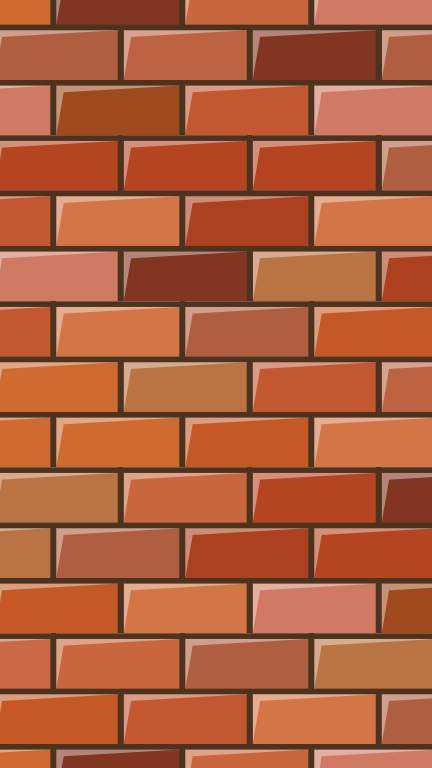
Reproduce this pattern procedurally as a WebGL 2 fragment shader.

```glsl
#version 300 es
precision highp float;
// Running-bond brick wall: flat bricks in assorted clay colours on dark mortar.
// Each brick is a pale box with a slanted front face on top, leaving a bevel
// of light along its left and top edges. Lengths are in canvas heights.

#define PITCH vec2(0.16797, 0.07205)   // brick plus joint
#define JOINT vec2(0.0078, 0.0073)     // mortar width
#define ORIGIN vec2(-0.0069, 0.03125)  // lower left of the first brick
#define ROW_SHIFT 0.4775               // offset of odd rows, in bricks
#define ROW_CYCLE 14.0                 // rows before the colours recur
#define BEVEL vec2(0.0096, 0.0087)     // inset of the face's upper left corner
#define BEVEL_LIGHT 0.4                // amount of white in the bevel
#define SEED 7u

uniform vec2 u_resolution;
out vec4 fragColor;

const vec3 MORTAR = vec3(0.29, 0.20, 0.12);
const int CLAY_COUNT = 14;
const vec3 CLAY[CLAY_COUNT] = vec3[](
    vec3(0.68, 0.25, 0.12), vec3(0.74, 0.39, 0.26), vec3(0.73, 0.45, 0.26),
    vec3(0.77, 0.35, 0.15), vec3(0.62, 0.29, 0.11), vec3(0.83, 0.46, 0.27),
    vec3(0.79, 0.40, 0.23), vec3(0.82, 0.48, 0.39), vec3(0.71, 0.27, 0.13),
    vec3(0.51, 0.21, 0.13), vec3(0.80, 0.41, 0.27), vec3(0.69, 0.37, 0.25),
    vec3(0.76, 0.34, 0.19), vec3(0.81, 0.42, 0.19));

// Integer hash of a brick's column and row
uint hash(ivec2 cell) {
    uint h = uint(cell.x + 64) * 1597334677u ^ uint(cell.y + 64) * 3812015801u ^ SEED * 668265263u;
    h = (h ^ (h >> 16)) * 2146121005u;
    h = (h ^ (h >> 15)) * 2221713035u;
    return h ^ (h >> 16);
}

// Signed distance to the line from a to b, negative on its right
float lineDistance(vec2 p, vec2 a, vec2 b) {
    vec2 along = normalize(b - a);
    vec2 q = p - a;
    return along.x * q.y - along.y * q.x;
}

float boxDistance(vec2 p, vec2 halfSize) {
    vec2 d = abs(p) - halfSize;
    return max(d.x, d.y);
}

// Antialiased coverage of a signed distance
float coverage(float d) {
    return clamp(0.5 - d * u_resolution.y, 0.0, 1.0);
}

void main() {
    // Brick cell and position from the brick's lower left corner
    vec2 grid = (gl_FragCoord.xy / u_resolution.y - ORIGIN) / PITCH;
    float row = floor(grid.y);
    grid.x -= ROW_SHIFT * mod(row, 2.0);
    vec2 p = fract(grid) * PITCH;
    vec2 size = PITCH - JOINT;

    // Clay colour per brick
    ivec2 cell = ivec2(int(floor(grid.x)), int(mod(row, ROW_CYCLE)));
    vec3 clay = CLAY[int(hash(cell) % uint(CLAY_COUNT))];

    // Slanted face inside the brick
    vec2 corner = vec2(BEVEL.x, size.y - BEVEL.y);
    float face = max(lineDistance(p, vec2(0.0), corner), lineDistance(p, corner, size));
    vec3 brick = mix(mix(clay, vec3(1.0), BEVEL_LIGHT), clay, coverage(face));

    // Wrap around the box centre so that joints are smooth on both sides
    vec2 fromCentre = p - 0.5 * size;
    fromCentre -= PITCH * floor(fromCentre / PITCH + 0.5);
    float inside = coverage(boxDistance(fromCentre, 0.5 * size));
    fragColor = vec4(mix(MORTAR, brick, inside), 1.0);
}
```
